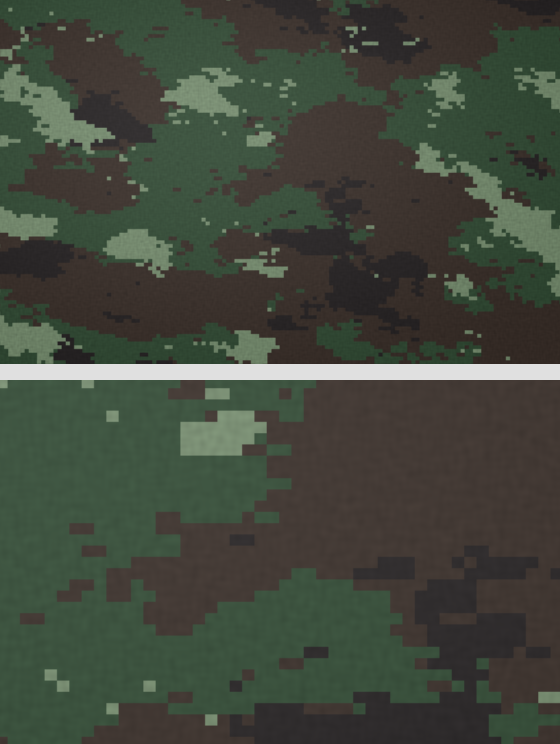
Top: the whole. Bottom: its middle third, enlarged.
Write a Shadertoy shader that draws this texture.

```glsl
// Digital woodland camouflage cloth: blocky brown, green, black and pale patches.

const vec2 BLOCK = vec2(0.0113, 0.0103);   // block size, in canvas heights

const vec3 BROWN = vec3(0.240, 0.203, 0.183);
const vec3 GREEN = vec3(0.212, 0.300, 0.222);
const vec3 BLACK = vec3(0.172, 0.160, 0.163);
const vec3 PALE  = vec3(0.450, 0.530, 0.425);

// Sine-free hash, 2D to 2D in 0..1
vec2 hash2(vec2 p) {
    vec3 q = fract(p.xyx * vec3(0.1031, 0.1030, 0.0973));
    q += dot(q, q.yzx + 33.33);
    return fract((q.xx + q.yz) * q.zy);
}

float cornerSlope(vec2 corner, vec2 offset) {
    return dot(hash2(corner) * 2.0 - 1.0, offset);
}

float gradientNoise(vec2 p) {
    vec2 i = floor(p), f = p - i;
    vec2 u = f * f * f * (f * (f * 6.0 - 15.0) + 10.0);
    vec2 e = vec2(1.0, 0.0);
    float low  = mix(cornerSlope(i, f), cornerSlope(i + e, f - e), u.x);
    float high = mix(cornerSlope(i + e.yx, f - e.yx),
                     cornerSlope(i + e.xx, f - e.xx), u.x);
    return mix(low, high, u.y);
}

// Layered noise scaled to roughly unit deviation; shear tilts the patches
float patchField(vec2 p, vec2 frequency, float shear, float seed) {
    p = vec2(p.x, p.y + shear * p.x) * frequency + seed;
    float sum = 0.0, amplitude = 1.0;
    for (int octave = 0; octave < 5; octave++) {
        sum += amplitude * gradientNoise(p);
        p = p * 2.03 + 17.37;
        amplitude *= 0.55;
    }
    return sum / 0.21;
}

// Ragged edges: short horizontal dashes, a few of them strong
float dashJitter(vec2 block, float seed) {
    float shift = floor(hash2(vec2(block.y, seed)).x * 4.0);
    vec2 dash = vec2(floor((block.x + shift) / 2.0), block.y);
    vec2 h = hash2(dash + seed);
    float stray = step(0.93, h.y) * 0.55;
    return (h.x - 0.5) * 0.3 + stray;
}

// Flat dye colour of one block
vec3 blockColor(vec2 block) {
    vec2 p = (block + 0.5) * BLOCK;
    float ground = patchField(p, vec2(1.8, 3.5), 0.08, 41.7);
    float dark   = patchField(p, vec2(2.3, 4.8), 0.12, 93.2) + 0.4 * ground;
    float pale   = patchField(p, vec2(2.4, 4.6), 0.22, 157.4) - 0.4 * ground;

    vec3 color = ground + dashJitter(block, 11.0) > 0.05 ? BROWN : GREEN;
    if (dark + dashJitter(block, 29.0) > 1.32) color = BLACK;
    if (pale + dashJitter(block, 53.0) > 1.24) color = PALE;
    return color;
}

// Blends the four nearest blocks across a narrow soft border
vec3 camouflage(vec2 p, float softness) {
    vec2 g = p / BLOCK - 0.5;
    vec2 base = floor(g);
    vec2 w = clamp((g - base - 0.5) * BLOCK / softness + 0.5, 0.0, 1.0);
    vec2 e = vec2(1.0, 0.0);
    vec3 low  = mix(blockColor(base), blockColor(base + e), w.x);
    vec3 high = mix(blockColor(base + e.yx), blockColor(base + e.xx), w.x);
    return mix(low, high, w.y);
}

// Fine crossed threads
float weave(vec2 p, float fine, float coarse) {
    return gradientNoise(p * vec2(fine, coarse))
         + gradientNoise(p * vec2(coarse, fine) + 71.3);
}

// Soft light falling off from a centre given in 0..1 canvas coordinates
float haze(vec2 uv, vec2 center) {
    return mix(0.038, -0.045, smoothstep(0.0, 0.85, distance(uv, center)));
}

void mainImage(out vec4 fragColor, in vec2 fragCoord) {
    vec2 uv = fragCoord / iResolution.xy;
    vec2 p = fragCoord / iResolution.y;

    vec3 color = camouflage(p, 1.4 / iResolution.y);
    color *= 1.0 + 0.08 * weave(p, 160.0, 70.0);
    color += haze(uv, vec2(0.38, 0.64));

    fragColor = vec4(clamp(color, 0.0, 1.0), 1.0);
}
```
